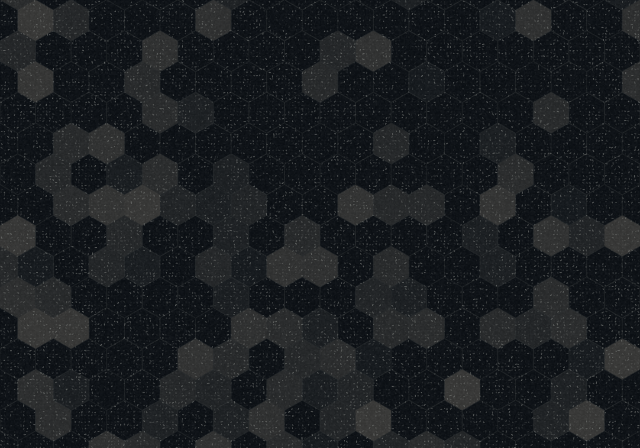
Write a WebGL 1 fragment shader that draws this pattern.

```glsl
precision highp float;
// Dark wall of pointy-top hexagonal tiles, some of them lit in cool to warm greys.
// Tiles come from two interleaved rectangular lattices; a hash picks each tone,
// then hairline joints, fine grain and short pale flecks are laid on top.
uniform vec2 u_resolution;

#define TILES_ACROSS 18.0
#define TOP_OFFSET 0.572
#define LIT_SHARE 0.33
#define JOINT_HALF_WIDTH 0.012
#define JOINT_COLOR vec3(0.165, 0.18, 0.187)
#define BASE_COLOR vec3(0.055, 0.071, 0.089)
#define DIM_COLOR vec3(0.085, 0.102, 0.118)
#define BRIGHT_COLOR vec3(0.225, 0.225, 0.22)
#define FLECK_COLOR vec3(0.46, 0.47, 0.46)
#define FLECKS_PER_TILE 11.0
#define GRAIN_PER_TILE 28.444
#define GRAIN_AMOUNT 0.035

const vec2 LATTICE = vec2(1.0, 1.7320508);

float hash(vec2 p) {
    vec3 q = fract(vec3(p.xyx) * vec3(0.1031, 0.1030, 0.0973));
    q += dot(q, q.yzx + 33.33);
    return fract((q.x + q.y) * q.z);
}

float valueNoise(vec2 p) {
    vec2 i = floor(p);
    vec2 f = p - i;
    f = f * f * (3.0 - 2.0 * f);
    float low = mix(hash(i), hash(i + vec2(1.0, 0.0)), f.x);
    float high = mix(hash(i + vec2(0.0, 1.0)), hash(i + vec2(1.0)), f.x);
    return mix(low, high, f.y);
}

// Centre of the hexagon of unit width that holds p
vec2 hexCenter(vec2 p) {
    vec2 a = floor(p / LATTICE + 0.5) * LATTICE;
    vec2 b = (floor(p / LATTICE) + 0.5) * LATTICE;
    vec2 da = p - a;
    vec2 db = p - b;
    return dot(da, da) < dot(db, db) ? a : b;
}

vec3 tileColor(vec2 center) {
    vec2 id = floor(center / LATTICE * 2.0 + 0.5);
    float lit = step(hash(id + 71.0), LIT_SHARE);
    float tone = hash(id * 1.7 + 213.0);
    return mix(BASE_COLOR, mix(DIM_COLOR, BRIGHT_COLOR, tone), lit);
}

// Offset to the neighbour across the nearest edge, and distance to that edge
vec3 nearestEdge(vec2 local) {
    vec2 toNeighbour = vec2(0.0);
    float reach = -1.0;
    for (int i = 0; i < 3; i++) {
        float angle = float(i) * 1.0471976;
        vec2 axis = vec2(cos(angle), sin(angle));
        float along = dot(local, axis);
        if (abs(along) > reach) {
            reach = abs(along);
            toNeighbour = along < 0.0 ? -axis : axis;
        }
    }
    return vec3(toNeighbour, 0.5 - reach);
}

// Short, randomly turned scratches, one at most in each small cell
float flecks(vec2 p, float pixel) {
    vec2 g = p * FLECKS_PER_TILE;
    vec2 id = floor(g);
    vec2 jitter = vec2(hash(id + 11.0), hash(id + 47.0));
    vec2 d = g - id - mix(vec2(0.28), vec2(0.72), jitter);
    float angle = 6.2831853 * hash(id + 83.0);
    vec2 dir = vec2(cos(angle), sin(angle));
    float halfLength = 0.22 * hash(id + 129.0);
    d -= dir * clamp(dot(d, dir), -halfLength, halfLength);
    float soft = pixel * FLECKS_PER_TILE;
    float shape = clamp((0.15 - length(d)) / soft + 0.5, 0.0, 1.0);
    float strength = hash(id + 171.0);
    return shape * strength * strength * strength;
}

void main() {
    float pixel = TILES_ACROSS / u_resolution.x;
    vec2 p = vec2(gl_FragCoord.x, u_resolution.y - gl_FragCoord.y) * pixel;
    vec2 surface = p;
    p.y -= TOP_OFFSET;

    // Tile tone, blended into its neighbour over the shared edge
    vec2 center = hexCenter(p);
    vec3 edge = nearestEdge(p - center);
    float blend = 0.5 - 0.5 * clamp(2.0 * edge.z / pixel, 0.0, 1.0);
    vec3 color = mix(tileColor(center), tileColor(center + edge.xy), blend);

    // Hairline joints, unevenly worn and lost between the brighter tiles
    float joint = clamp((JOINT_HALF_WIDTH - edge.z) / pixel + 0.5, 0.0, 1.0);
    float wear = mix(0.4, 0.85, valueNoise(p * 2.5 + 19.0));
    color = mix(color, max(color, JOINT_COLOR), joint * wear);

    // Grain and pale flecks
    float grain = valueNoise(surface * GRAIN_PER_TILE - 0.5) - 0.5;
    color += grain * GRAIN_AMOUNT;
    color = mix(color, FLECK_COLOR, 0.75 * flecks(surface, pixel));

    gl_FragColor = vec4(color, 1.0);
}
```
